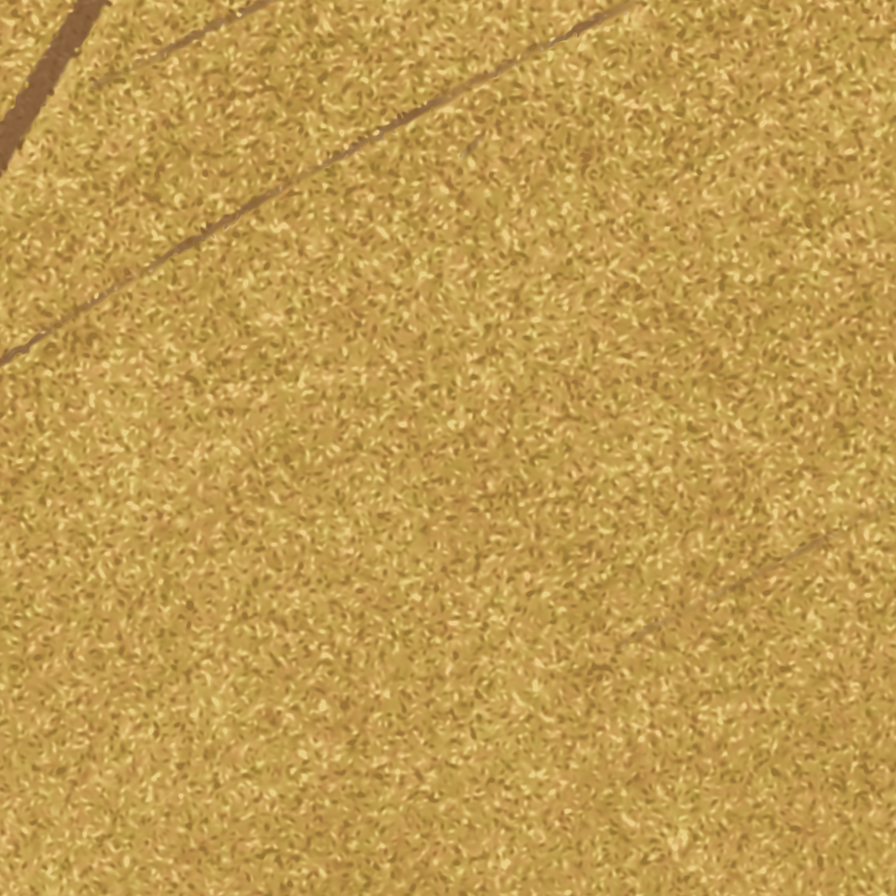
A Shadertoy shader for this texture:

```glsl
// Rough golden plaster with fine embossed grain and a few brown scratches.
// Grain is cellular: each cell holds one randomly turned ripple, and three
// layers add up to a tone that drives a ramp from ochre to pale straw.

vec3 hash3(vec2 p) {
    vec3 q = fract(p.xyx * vec3(0.1031, 0.1030, 0.0973));
    q += dot(q, q.yxz + 33.33);
    return fract((q.xxy + q.yzz) * q.zyx);
}

// Sum of short bright or dark blobs, one per cell, roughly in -1..1
float grain(vec2 p) {
    vec2 cell = floor(p);
    float sum = 0.0;
    for (int y = -1; y <= 1; y++) {
        for (int x = -1; x <= 1; x++) {
            vec2 id = cell + vec2(x, y);
            vec3 rnd = hash3(id + 17.0);
            float weight = hash3(id + 71.0).x * 2.0 - 1.0;
            float angle = rnd.z * 3.1416;
            vec2 axis = vec2(cos(angle), sin(angle));
            vec2 d = p - id - rnd.xy;
            float across = dot(d, vec2(-axis.y, axis.x));
            sum += weight * exp(-5.5 * dot(d, d)) * cos(4.6 * across);
        }
    }
    return sum;
}

// Broad soft mottling from layered sines
float mottle(vec2 p) {
    float sum = 0.0;
    float amp = 0.5;
    for (int i = 0; i < 4; i++) {
        sum += amp * sin(p.x + 1.7 * sin(p.y * 0.8)) * sin(p.y + 1.3 * sin(p.x * 0.7));
        p = mat2(1.4, 1.1, -1.1, 1.4) * p + 2.3;
        amp *= 0.65;
    }
    return sum;
}

// Soft scratch between two points
float scratch(vec2 p, vec2 a, vec2 b, float width) {
    vec2 ab = b - a;
    float t = clamp(dot(p - a, ab) / dot(ab, ab), 0.0, 1.0);
    return smoothstep(width, width * 0.2, length(p - a - ab * t));
}

// Ochre to straw, with tone 0 in the middle and steps of about one per shade
vec3 goldRamp(float tone) {
    return vec3(0.76, 0.61, 0.307) + vec3(0.054, 0.060, 0.053) * tone
         + vec3(0.0, 0.003, 0.007) * tone * tone;
}

void mainImage(out vec4 fragColor, in vec2 fragCoord) {
    vec2 uv = fragCoord / iResolution.y;

    // Grain, a little stronger toward the top
    float medium = grain(uv * 80.0);
    float fine = grain(mat2(0.8, 0.6, -0.6, 0.8) * uv * 114.0 + 40.0);
    float coarse = grain(mat2(0.6, 0.8, -0.8, 0.6) * uv * 42.0 + 90.0);
    float relief = 3.3 * medium + 3.2 * fine + 1.5 * coarse;
    float patches = 0.50 * mottle(uv * 24.0) + 0.35 * mottle(uv * 8.0 + 5.0);

    // Faint parallel streaks running up to the right
    float acrossStreak = dot(uv, vec2(-0.48, 0.88));
    float streaks = sin(acrossStreak * 95.0 + 2.0 * sin(uv.x * 5.0)) * sin(acrossStreak * 41.0 + uv.x * 3.0);
    float tone = relief * mix(0.9, 1.12, uv.y) + patches + 0.2 * streaks;

    // Wide groove in the corner, with a pale raised rim
    vec2 rough = uv + 0.006 * vec2(medium + coarse, fine + coarse);
    float groove = dot(rough - vec2(0.0, 0.833), vec2(0.849, -0.528));
    float rim = smoothstep(0.010, 0.020, groove) * smoothstep(0.046, 0.022, groove);
    tone = mix(tone, 1.3 + 0.6 * tone, 0.75 * rim);

    // Long bent scratch, broken along its length, with a light lower lip
    float bend = 0.596 + 0.66 * uv.x - 0.13 * uv.x * uv.x;
    float offset = (rough.y - bend) * 0.87;
    float fade = smoothstep(0.74, 0.66, uv.x);
    float broken = 0.75 + 0.25 * sin(uv.x * 29.0 + 1.0) + 0.2 * sin(uv.x * 71.0) + 0.5 * medium;
    float scratches = smoothstep(0.0075, 0.0015, abs(offset)) * fade * broken;
    tone += 0.7 * fade * smoothstep(0.008, 0.0, abs(offset + 0.011));

    // Shorter scratches and one small nick
    scratches = max(scratches, 0.8 * broken * scratch(rough, vec2(0.105, 0.903), vec2(0.31, 1.005), 0.0075));
    scratches = max(scratches, 0.45 * broken * scratch(rough, vec2(0.69, 0.279), vec2(1.01, 0.445), 0.006));
    scratches = max(scratches, 0.60 * scratch(rough, vec2(0.522, 0.831), vec2(0.535, 0.845), 0.008));

    // Colour: small warm and green drifts over the ramp, then brown marks
    vec3 color = goldRamp(clamp(tone, -2.9, 2.9));
    float drift = mottle(uv * 70.0 + 9.0);
    color += vec3(0.022, -0.010, 0.018) * drift;
    vec3 brown = vec3(0.54, 0.39, 0.24) + 0.014 * relief;
    color = mix(color, brown, clamp(scratches, 0.0, 1.0) * 0.9);
    color = mix(color, brown, smoothstep(0.0185, 0.0115, abs(groove)));

    fragColor = vec4(clamp(color, 0.0, 1.0), 1.0);
}
```
